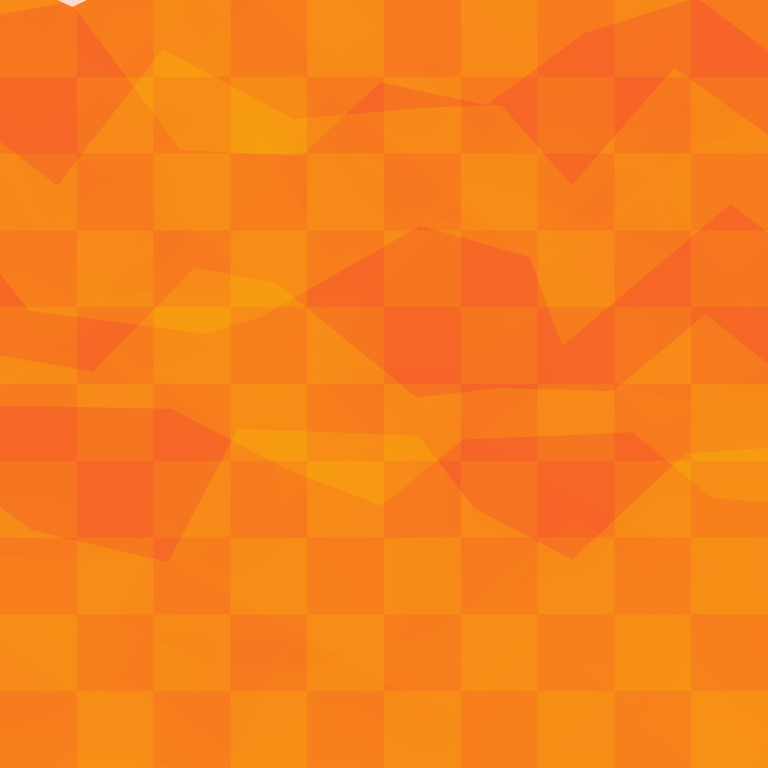
Reproduce this background procedurally as a Shadertoy shader.

```glsl
// Orange ten-by-ten checkerboard crossed by translucent, jagged red and yellow facets.

const float CELLS = 10.0;           // checks across and down
const float BASE_TONE = 0.513;      // green level of the mean orange
const float CHECK_TONE = 0.029;     // half the step between checks
const float FLOOR_GLOW = 0.018;     // extra yellow towards the bottom
const float DRIFT_TONE = 0.022;     // soft variation between checks
const float RED_TONE = -0.078;
const float YELLOW_TONE = 0.060;

const int BANDS = 3;                // strong facet bands
const float BAND_LOW = 0.345;       // centre of the lowest band
const float BAND_STEP = 0.262;
const float BAND_SWING = 0.125;     // height of the zigzag
const float BAND_BIAS = 0.026;      // widens the red parts
const float BAND_KNOTS = 7.0;       // zigzag corners across

const int GHOSTS = 7;               // faint facet bands
const float GHOST_SWING = 0.13;
const float GHOST_KNOTS = 6.0;
const float GHOST_ALPHA = 0.11;

const vec3 RED_END = vec3(0.965, 0.39, 0.155);
const vec3 YELLOW_END = vec3(0.970, 0.62, 0.060);
const vec3 CHIP_COLOR = vec3(1.0, 0.86, 0.82);
const vec2 CHIP_CENTRE = vec2(0.094, 1.0);
const vec2 CHIP_SIZE = vec2(0.019, 0.009);

vec2 hash2(vec2 p) {
    vec3 q = fract(p.xyx * vec3(0.1031, 0.1030, 0.0973));
    q += dot(q, q.yzx + 33.33);
    return fract((q.xx + q.yz) * q.zy);
}

float gradientNoise(vec2 p) {
    vec2 i = floor(p), f = fract(p);
    vec2 u = f * f * f * (f * (f * 6.0 - 15.0) + 10.0);
    vec2 e = vec2(0.0, 1.0);
    float a = dot(hash2(i) * 2.0 - 1.0, f);
    float b = dot(hash2(i + e.yx) * 2.0 - 1.0, f - e.yx);
    float c = dot(hash2(i + e.xy) * 2.0 - 1.0, f - e.xy);
    float d = dot(hash2(i + e.yy) * 2.0 - 1.0, f - e.yy);
    return mix(mix(a, b, u.x), mix(c, d, u.x), u.y);
}

// Jittered corner of a zigzag: position along and height in -1..1
vec2 knot(float i, float seed) {
    vec2 h = hash2(vec2(i + 17.0, seed * 7.31 + 3.0));
    return vec2(i + 0.5 + 0.8 * (h.x - 0.5), 2.0 * h.y - 1.0);
}

// Signed distance to a zigzag line, positive above it
float zigzag(vec2 p, float knots, float swing, float seed) {
    float i = floor(p.x * knots);
    vec2 a = knot(i, seed), b = a;
    if (p.x * knots < a.x) a = knot(i - 1.0, seed);
    else b = knot(i + 1.0, seed);
    vec2 scale = vec2(1.0 / knots, swing);
    a *= scale;
    b *= scale;
    float slope = (b.y - a.y) / (b.x - a.x);
    return (p.y - a.y - slope * (p.x - a.x)) / sqrt(1.0 + slope * slope);
}

float cover(float d, float px) {
    return clamp(0.5 + d / px, 0.0, 1.0);
}

// Two crossing zigzags: red between them, yellow where they swap order
float facets(vec2 p, float knots, float swing, float bias, float seed, float px) {
    float below = -zigzag(p - vec2(0.0, bias), knots, swing, seed);
    float above = zigzag(p + vec2(0.0, bias), knots, swing, seed + 41.0);
    return RED_TONE * cover(below, px) * cover(above, px)
         + YELLOW_TONE * cover(-below, px) * cover(-above, px);
}

void mainImage(out vec4 fragColor, in vec2 fragCoord) {
    vec2 p = fragCoord / iResolution.y;
    float px = 1.0 / iResolution.y;

    // Checkerboard, dark at the lower left
    float waveScale = 3.14159 * CELLS;
    vec2 side = clamp(2.0 * sin(p * waveScale) / (waveScale * px), -1.0, 1.0);
    float tone = BASE_TONE - CHECK_TONE * side.x * side.y;

    // Glow and slow drift
    tone += FLOOR_GLOW * (1.0 - smoothstep(0.0, 0.4, p.y));
    tone += DRIFT_TONE * gradientNoise(p * 4.0 + 5.0);

    // Strong bands
    for (int i = 0; i < BANDS; i++) {
        float k = float(i);
        vec2 q = p - vec2(0.0, BAND_LOW + BAND_STEP * k);
        tone += facets(q, BAND_KNOTS, BAND_SWING, BAND_BIAS, k + 2.0, px);
    }

    // Faint bands over the whole height
    for (int i = 0; i < GHOSTS; i++) {
        float k = float(i);
        vec2 q = p - vec2(0.0, (k + 0.5) / float(GHOSTS));
        tone += GHOST_ALPHA * facets(q, GHOST_KNOTS, GHOST_SWING, 0.0, k + 11.0, px);
    }

    // Tone to colour along the red-yellow ramp
    float t = (tone - RED_END.g) / (YELLOW_END.g - RED_END.g);
    vec3 color = mix(RED_END, YELLOW_END, clamp(t, 0.0, 1.0));

    // Small pale chip on the top edge
    vec2 c = abs(p - CHIP_CENTRE) / CHIP_SIZE;
    float chip = cover((1.0 - c.x - c.y) * CHIP_SIZE.y, px);
    color = mix(color, CHIP_COLOR, chip);

    fragColor = vec4(color, 1.0);
}
```
